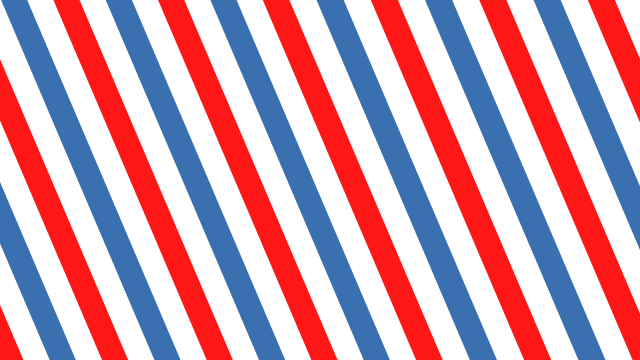
This pattern is drawn by a Shadertoy shader. Its source:

```glsl
// Slanted red and blue stripes on white, alternating, with gaps as wide as the stripes.
// The plane is sheared so stripes become vertical, then split into numbered bands;
// the spacing widens slightly to the right of one anchor stripe.

const vec3 WHITE = vec3(1.0);
const vec3 RED   = vec3(1.0, 0.09, 0.09);
const vec3 BLUE  = vec3(0.23, 0.44, 0.69);

// Lengths are in canvas heights.
const float SLANT         = 0.4259;  // sideways run per unit of descent
const float ANCHOR        = 0.7662;  // centre of a red stripe on the top edge
const float SPACING_LEFT  = 0.1454;  // centre to centre, left of the anchor
const float SPACING_RIGHT = 0.1507;  // centre to centre, right of the anchor
const float HALF_WIDTH    = 0.25;    // half stripe width, as a share of the spacing

void mainImage(out vec4 fragColor, in vec2 fragCoord)
{
    vec2 p = fragCoord / iResolution.y;

    // Follow the slant up to the top edge
    float offset = p.x - SLANT * (1.0 - p.y) - ANCHOR;
    float spacing = offset < 0.0 ? SPACING_LEFT : SPACING_RIGHT;

    // Stripe number and signed distance to its edge
    float band = offset / spacing;
    float index = floor(band + 0.5);
    float edge = (abs(band - index) - HALF_WIDTH) * spacing / length(vec2(1.0, SLANT));

    // Even stripes are red, odd ones blue
    vec3 stripe = mix(RED, BLUE, mod(index, 2.0));
    float coverage = clamp(0.5 - edge * iResolution.y, 0.0, 1.0);

    fragColor = vec4(mix(WHITE, stripe, coverage), 1.0);
}
```
